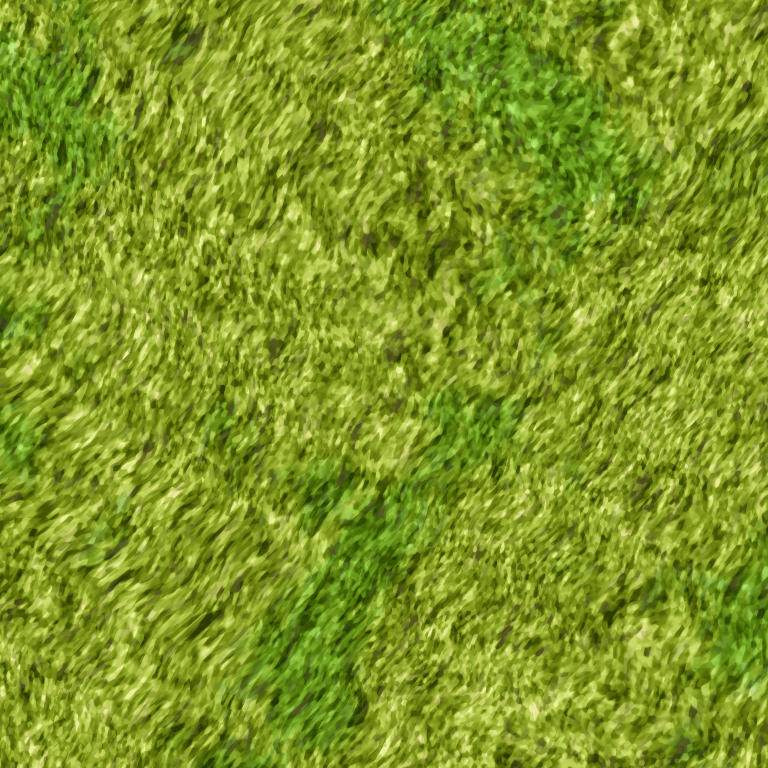
Write a three.js fragment shader that draws this texture.

```glsl
// Sunlit mossy grass: short tufts combed up to the right, with dark gaps and pale tips.
varying vec2 vUv;

vec3 hash3(vec2 cell) {
  vec3 q = vec3(dot(cell, vec2(127.1, 311.7)),
                dot(cell, vec2(269.5, 183.3)),
                dot(cell, vec2(419.2, 371.9)));
  return fract(sin(q) * 43758.545);
}

// Smooth cellular noise: random cell tones blended by distance, about -0.5 to 0.5
float tufts(vec2 p, float sharpness) {
  vec2 cell = floor(p);
  vec2 local = p - cell;
  float sum = 0.0;
  float total = 0.0001;
  for (int j = -1; j <= 1; j++) {
    for (int i = -1; i <= 1; i++) {
      vec2 step2 = vec2(float(i), float(j));
      vec3 rnd = hash3(cell + step2);
      vec2 d = step2 + rnd.xy - local;
      float weight = exp(-sharpness * dot(d, d));
      sum += weight * rnd.z;
      total += weight;
    }
  }
  return sum / total - 0.5;
}

// Layered sines for broad patches, about -1 to 1
float patches(vec2 p) {
  float a = sin(p.x * 9.0 + 2.0 * sin(p.y * 5.0 + 1.0));
  float b = sin(p.y * 11.0 - p.x * 6.0 + 1.7 * sin(p.x * 8.0));
  float c = sin(p.x * 19.0 + p.y * 14.0 + 2.0 * sin(p.y * 13.0));
  return 0.4 * a + 0.35 * b + 0.25 * c;
}

// Shadow to highlight through the moss greens
vec3 mossRamp(float tone) {
  vec3 color = mix(vec3(0.17, 0.23, 0.0), vec3(0.27, 0.34, 0.01), smoothstep(-2.7, -1.8, tone));
  color = mix(color, vec3(0.39, 0.47, 0.04), clamp((tone + 1.8) / 0.8, 0.0, 1.0));
  color = mix(color, vec3(0.48, 0.57, 0.09), clamp((tone + 1.0) / 0.75, 0.0, 1.0));
  color = mix(color, vec3(0.59, 0.68, 0.18), clamp((tone + 0.25) / 0.85, 0.0, 1.0));
  color = mix(color, vec3(0.75, 0.82, 0.34), clamp((tone - 0.6) / 1.0, 0.0, 1.0));
  return mix(color, vec3(0.92, 0.94, 0.62), smoothstep(1.6, 2.8, tone));
}

void main() {
  // Bend the combing direction, then turn so y runs along the blades
  vec2 bent = vUv;
  bent.x += 0.028 * sin(vUv.y * 7.0 + 2.0 * sin(vUv.x * 4.0)) + 0.004 * sin(vUv.y * 43.0 + vUv.x * 31.0);
  bent.y += 0.02 * sin(vUv.x * 8.0 + 1.0) + 0.003 * sin(vUv.x * 57.0 - vUv.y * 23.0);
  float lean = 0.48;
  vec2 p = vec2(bent.x * cos(lean) - bent.y * sin(lean),
                bent.x * sin(lean) + bent.y * cos(lean));
  float broad = patches(vUv);

  // Blades, leafy grain and clumps
  float blades = tufts(p * vec2(185.0, 75.0) + 40.0, 9.0);
  float grain = tufts(p * vec2(190.0, 135.0) + 90.0, 9.0);
  float locks = tufts(p * vec2(88.0, 34.0) + 17.0, 7.0);
  float clumps = tufts(p * vec2(32.0, 13.0) + 63.0, 5.0);
  float leafy = 0.5 + 0.5 * sin(vUv.x * 10.0 + 2.0 * sin(vUv.y * 9.0));
  float tone = blades * mix(3.2, 2.2, leafy) + grain * mix(1.4, 2.7, leafy)
             + locks * 1.8 + clumps * 1.1 + broad * 0.22 + 0.05;

  // Sparse dark slits between the tufts
  float slits = tufts(p * vec2(70.0, 25.0) + 131.0, 11.0);
  tone -= 1.5 * smoothstep(0.33, 0.48, slits + 0.1 * blades);

  vec3 color = mossRamp(tone);

  // Cool green hollows, straw tints and a little bare earth
  float hue = tufts(p * vec2(120.0, 55.0) + 211.0, 7.0);
  float hollow = smoothstep(0.1, 0.75, -broad - clumps * 0.6 + hue * 0.5);
  color = mix(color, color * vec3(0.76, 0.95, 0.75), hollow);
  float straw = smoothstep(0.12, 0.42, hue);
  color = mix(color, color * vec3(1.02, 0.96, 0.95) + vec3(0.0, 0.0, 0.07), straw);
  float earth = smoothstep(0.2, 0.4, hue) * smoothstep(-0.5, -1.6, tone);
  color = mix(color, vec3(0.38, 0.34, 0.14), 0.6 * earth);

  gl_FragColor = vec4(color, 1.0);
}
```
